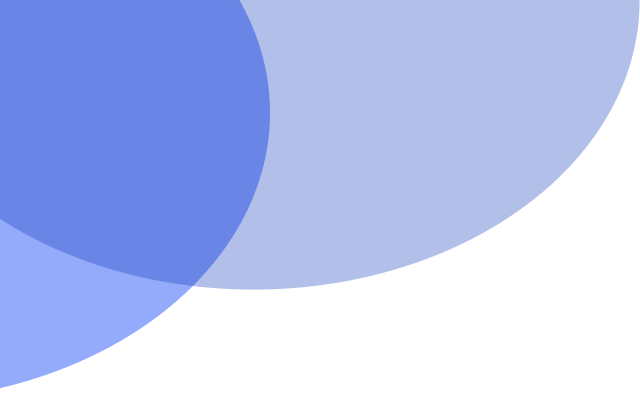
Write a WebGL 1 fragment shader that draws this background.

```glsl
precision highp float;
// Two large translucent blue ellipses overlapping on a white background.

uniform vec2 u_resolution;

// Antialiased ellipse coverage; centre and radii are fractions of the canvas.
float ellipseMask(vec2 uv, vec2 centre, vec2 radii) {
    vec2 aspect = vec2(u_resolution.x / u_resolution.y, 1.0);
    vec2 scaled = (uv - centre) / radii;
    float radius = max(length(scaled), 1e-4);
    float slope = max(length(scaled / (radii * aspect)) / radius, 1e-4);
    float signedDistance = (radius - 1.0) / slope;
    return clamp(0.5 - signedDistance * u_resolution.y, 0.0, 1.0);
}

void main() {
    vec2 uv = gl_FragCoord.xy / u_resolution;
    vec2 radii = vec2(0.6035, 0.7184);
    vec3 color = vec3(1.0);

    // Periwinkle ellipse at the left
    float leftMask = ellipseMask(uv, vec2(-0.1816, 0.7195), radii);
    color = mix(color, vec3(0.58, 0.67, 0.985), leftMask);

    // Translucent deep blue ellipse hanging from the top
    float topMask = ellipseMask(uv, vec2(0.3958, 0.998), radii);
    color = mix(color, vec3(0.06, 0.22, 0.73), 0.32 * topMask);

    gl_FragColor = vec4(color, 1.0);
}
```
